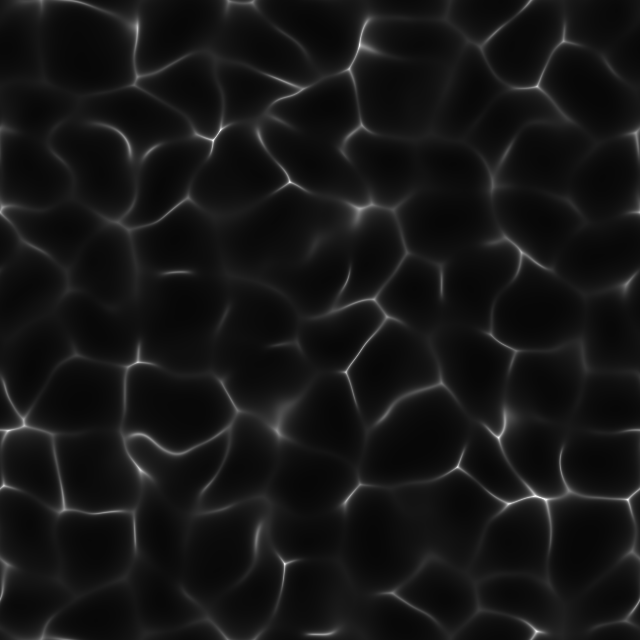
Reproduce this texture procedurally as a Shadertoy shader.

```glsl
float hash(vec2 p) {
    return fract(sin(dot(p, vec2(127.1, 311.7))) * 43758.5453);
}

// Value noise that wraps after a whole number of lattice cells
float wrapNoise(vec2 uv, float period, float seed) {
    vec2 p = uv * period;
    vec2 cell = floor(p);
    vec2 f = p - cell;
    f = f * f * f * (f * (f * 6.0 - 15.0) + 10.0);
    vec2 lo = mod(cell, period);
    vec2 hi = mod(cell + 1.0, period);
    float bottom = mix(hash(lo + seed), hash(vec2(hi.x, lo.y) + seed), f.x);
    float top = mix(hash(vec2(lo.x, hi.y) + seed), hash(hi + seed), f.x);
    return mix(bottom, top, f.y);
}

// Light gathered along the borders of scattered cells
float causticWeb(vec2 p, float cells, float blur) {
    float dist[25];
    float nearest = 10.0;
    vec2 base = floor(p);
    for (int i = 0; i < 25; i++) {
        vec2 cell = base + vec2(i % 5, i / 5) - 2.0;
        vec2 id = mod(cell, cells);
        vec2 jitter = vec2(hash(id + 3.0), hash(id + 41.0));
        dist[i] = length(cell + 0.1 + 0.8 * jitter - p);
        nearest = min(nearest, dist[i]);
    }

    // Every cell but the nearest adds a glow where the two are equally far
    float light = 0.0;
    for (int i = 0; i < 25; i++) {
        float gap = dist[i] - nearest;
        if (gap > 0.0) {
            float glow = 0.0033 / pow(gap * gap + blur * blur, 0.69);
            light += glow * (1.0 - smoothstep(0.4, 1.0, gap));
        }
    }
    return light;
}

void mainImage(out vec4 fragColor, in vec2 fragCoord) {
    vec2 uv = fragCoord / iResolution.xy;
    float cells = 9.0;

    // Bend the borders into soft curves
    vec2 bend = vec2(wrapNoise(uv, 10.0, 7.0), wrapNoise(uv, 10.0, 23.0)) - 0.5;
    vec2 ripple = vec2(wrapNoise(uv, 19.0, 61.0), wrapNoise(uv, 19.0, 83.0)) - 0.5;
    vec2 p = uv * cells + 0.5 * bend + 0.12 * ripple;

    // Focus drifts from sharp bright threads to dim wide haze
    float focus = wrapNoise(uv, 18.0, 101.0);
    float blur = 0.024 + 0.32 * focus * focus;

    float grey = 0.027 + causticWeb(p, cells, blur);
    fragColor = vec4(vec3(min(grey, 0.95)), 1.0);
}
```
